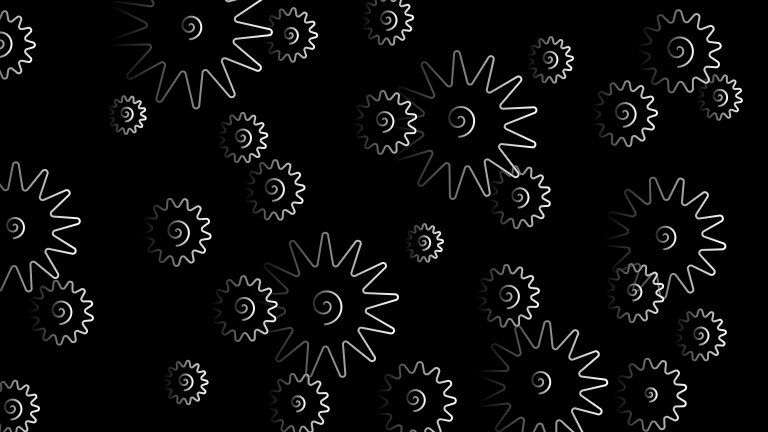
A Shadertoy shader for this pattern:

```glsl
// Scattered outline gears of mixed size on black, each holding a small spiral.
// Every stroke is an exact distance to arcs and tangents, and it fades from
// black at its left side to white at its right side.

const float PI = 3.14159265;
const float TEETH = 13.0;

vec3 hash3(vec2 p) {
    vec3 q = fract(vec3(p.xyx) * vec3(0.1031, 0.1030, 0.0973) + 0.37);
    q += dot(q, q.yxz + 33.33);
    return fract((q.xxy + q.yzz) * q.zyx);
}

// Gear outline: a tip arc and a valley arc joined by their inner tangent
float gearDistance(vec2 p, float radius, float turn) {
    float halfStep = PI / TEETH;
    float angle = mod(atan(p.y, p.x) + turn + halfStep, 2.0 * halfStep) - halfStep;
    vec2 q = length(p) * vec2(cos(angle), abs(sin(angle)));

    float large = smoothstep(0.08, 0.18, radius);
    float tipRound = radius * mix(0.075, 0.038, large);
    float valleyRound = radius * mix(0.075, 0.036, large);
    float valley = radius * mix(0.74, 0.55, large);

    vec2 tip = vec2(radius - tipRound, 0.0);
    vec2 root = (valley + valleyRound) * vec2(cos(halfStep), sin(halfStep));
    float span = length(root - tip);
    vec2 along = (root - tip) / span;
    vec2 across = vec2(along.y, -along.x);
    float s = min((tipRound + valleyRound) / span, 0.95);
    float c = sqrt(1.0 - s * s);

    float t = dot(q - tip, c * along - s * across);
    if (t < 0.0) return abs(length(q - tip) - tipRound);
    if (t > span * c) return abs(length(q - root) - valleyRound);
    return abs(dot(q - tip, s * along + c * across) - tipRound);
}

// Clockwise spiral of one and three quarter turns, ending at the bottom
float spiralDistance(vec2 p, float radius) {
    float pitch = radius / 1.75;
    float r = length(p);
    float turn = fract(0.5 - atan(p.y, p.x) / (2.0 * PI));
    float lap = clamp(floor(r / pitch - turn + 0.5), 0.0, turn < 0.75 ? 1.0 : 0.0);
    float endCap = length(p + vec2(0.0, radius));
    return min(abs(r - pitch * (turn + lap)), endCap);
}

float stroke(float d) {
    return clamp(0.5 + (0.0023 - d) * iResolution.y, 0.0, 1.0);
}

void mainImage(out vec4 fragColor, in vec2 fragCoord) {
    vec2 uv = fragCoord / iResolution.y;
    vec2 cell = vec2(iResolution.x / iResolution.y / 6.0, 0.2);
    float light = 0.0;

    for (int row = 0; row < 5; row++) {
        for (int col = 0; col < 6; col++) {
            vec2 id = vec2(col, row);
            vec3 place = hash3(id + 4.0);
            vec3 look = hash3(id + 47.0);

            // Large gears sit a knight's move apart, the smallest above and below
            float kind = mod(id.x + 2.0 * id.y + 1.0, 5.0);
            bool isLarge = kind < 0.5;
            bool isSmall = kind > 1.5 && kind < 3.5;
            float radius = isLarge ? mix(0.13, 0.2, place.z)
                         : isSmall ? mix(0.037, 0.075, place.z)
                         : mix(0.06, 0.1, place.z);

            // Staggered rows with jitter; small gears step away from large ones
            vec2 center = id + 0.5 + (place.xy - 0.5) * vec2(0.6, 0.5);
            center.x += mod(id.y, 2.0) * 0.5 - 0.25;
            center *= cell;
            if (isSmall) center.y += kind < 2.5 ? 0.03 : -0.03;

            vec2 p = uv - center;
            if (length(p) > radius + 0.01) continue;

            float gear = stroke(gearDistance(p, radius, look.x * 2.0 * PI));
            light = max(light, gear * clamp(0.5 + 0.5 * p.x / radius, 0.0, 1.0));

            float coil = min(mix(0.016, 0.04, look.y) + (isLarge ? 0.006 : 0.0), radius * 0.42);
            vec2 q = p - radius * vec2(-0.06, 0.08) * look.z;
            float spiral = stroke(spiralDistance(q, coil));
            light = max(light, spiral * clamp(0.5 + 0.55 * q.x / coil, 0.0, 1.0));
        }
    }
    fragColor = vec4(vec3(light), 1.0);
}
```
